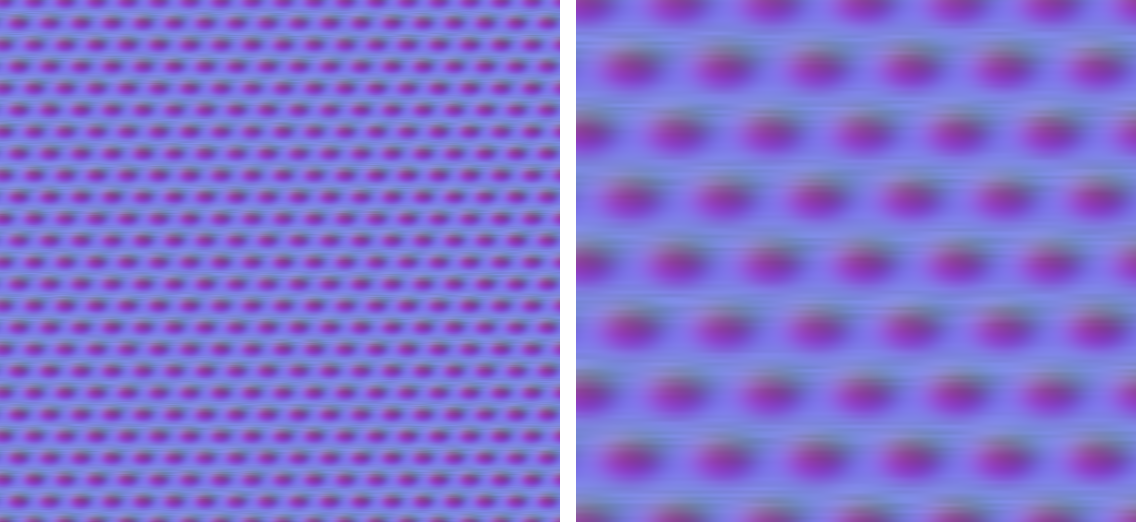
Left: the whole. Right: its middle third, enlarged.
Give the GLSL for this texture map, as a WebGL 2 fragment shader.

```glsl
#version 300 es
precision highp float;

#define GRID vec2(18.0, 24.0)
#define PHASE vec2(0.11, -0.03)
#define PIT_SIZE vec2(0.33, 0.29)
#define SHADE_SIZE vec2(0.34, 0.28)
#define PIT_DEPTH 0.25
#define SHADE_DEPTH 0.25
#define SIDE_TILT 0.11
#define PIT_VARIATION 0.06
#define STREAKS vec2(36.0, 478.0)
#define STREAK_DEPTH 0.07

uniform vec2 u_resolution;
out vec4 fragColor;

const float TAU = 6.2831853;
const vec3 VIOLET = vec3(0.50, 0.475, 0.935);
const vec3 LIGHT_BLUE = vec3(0.49, 0.54, 0.885);

float hash(vec2 cell) {
    uvec2 k = uvec2(cell) * uvec2(1597u, 3571u);
    uint h = (k.x ^ (k.y << 8)) * 747796u + 28911u;
    h = (h ^ (h >> 15)) * 277803u;
    h ^= h >> 13;
    return float(h & 65535u) / 65535.0;
}

// Value noise that wraps after a whole number of cells
float wrapNoise(vec2 p, vec2 period) {
    vec2 i = floor(p);
    vec2 f = smoothstep(0.0, 1.0, p - i);
    vec2 a = mod(i, period);
    vec2 b = mod(i + 1.0, period);
    return mix(mix(hash(a), hash(vec2(b.x, a.y)), f.x),
               mix(hash(vec2(a.x, b.y)), hash(b), f.x), f.y);
}

// Soft spot with a flatter core and steeper rim than a gaussian
float spot(vec2 d, vec2 size) {
    float r = length(d / size);
    return exp(-pow(r, 2.6));
}

// Change of normal colour around one pit
vec3 pitTint(vec2 d) {
    float pit = spot(d - vec2(-0.01, -0.08), PIT_SIZE);
    float shade = spot(d - vec2(0.05, 0.13), SHADE_SIZE);
    float side = spot(d - vec2(0.0, 0.07), vec2(0.38, 0.36));
    float tilt = -SIDE_TILT * d.x / 0.25 * side;
    return vec3(tilt + 0.02 * pit,
                0.01 * shade - PIT_DEPTH * pit,
                -SHADE_DEPTH * shade - 0.11 * pit);
}

void main() {
    vec2 uv = gl_FragCoord.xy / u_resolution;
    vec2 p = uv * GRID - PHASE;

    // Bands between the rows
    float band = 0.5 + 0.5 * cos(TAU * (p.y - 0.42));
    vec3 color = mix(VIOLET, LIGHT_BLUE, band);

    // Staggered pits, summed over the nearest cells
    float row0 = floor(p.y + 0.5);
    for (int j = -1; j <= 1; j++) {
        float row = row0 + float(j);
        float shift = 0.5 * mod(row, 2.0);
        float col0 = floor(p.x - shift + 0.5);
        for (int i = -1; i <= 1; i++) {
            float col = col0 + float(i);
            vec2 d = p - vec2(col + shift, row);
            float vary = hash(mod(vec2(col, row), GRID)) - 0.5;
            color += pitTint(d) * (1.0 + PIT_VARIATION * vary);
        }
    }

    // Fine horizontal streaks, strongest above each pit
    float streak = wrapNoise(uv * STREAKS - vec2(0.0, 0.5), STREAKS) - 0.5;
    float upper = 0.5 + 0.5 * cos(TAU * (p.y - 0.36));
    color += streak * STREAK_DEPTH * (0.1 + 0.9 * upper) * vec3(0.6, 0.6, 1.2);

    fragColor = vec4(clamp(color, 0.0, 1.0), 1.0);
}
```
